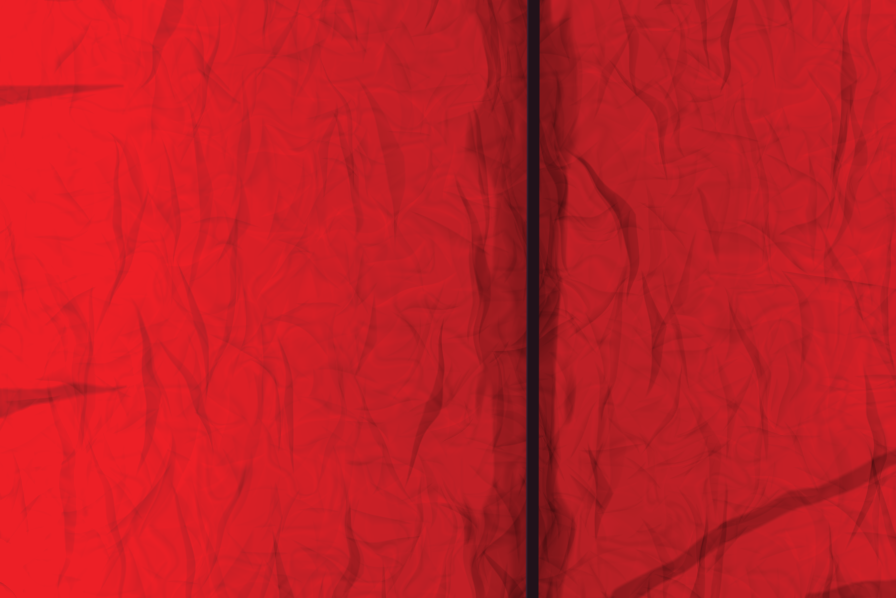
Reproduce this texture procedurally as a Shadertoy shader.

```glsl
#define SEAM_X 0.891
#define SEAM_HALF_WIDTH 0.0105
#define SEAM_COLOR vec3(0.13, 0.07, 0.1)
#define FOLD_DEPTH 0.15
#define FOLD_WIDTH 0.027
#define CRINKLE_DEPTH 0.1
#define CRINKLE_WIDTH 0.028
#define WEB_DEPTH 0.035
#define EDGE_SOFTNESS 0.0018
#define SHADOW_DEPTH 0.16

vec3 hash32(vec2 p) {
    vec3 q = fract(p.xyx * vec3(0.1031, 0.1030, 0.0973));
    q += dot(q, q.yxz + 33.33);
    return fract((q.xxy + q.yzz) * q.zyx);
}

float noise(vec2 p) {
    vec2 i = floor(p), f = fract(p);
    f = f * f * (3.0 - 2.0 * f);
    float low = mix(hash32(i).x, hash32(i + vec2(1, 0)).x, f.x);
    float high = mix(hash32(i + vec2(0, 1)).x, hash32(i + 1.0).x, f.x);
    return mix(low, high, f.y);
}

// Scattered tapered creases: one crisp edge, the other fading or flat
float creases(vec2 p, vec2 cell, float spread, float width, float flatness, float lightest, float seed) {
    vec2 id = floor(p / cell);
    float sum = 0.0;
    for (int y = -1; y <= 1; y++)
    for (int x = -1; x <= 1; x++) {
        vec2 c = id + vec2(x, y);
        vec3 place = hash32(c + seed);
        vec3 form = hash32(c + seed + 57.0);
        vec2 d = p - (c + place.xy) * cell;
        float angle = (place.z * 2.0 - 1.0) * spread;
        vec2 along = vec2(sin(angle), cos(angle));
        float reach = cell.y * mix(0.45, 0.95, form.x);
        float u = dot(d, along);
        float v = dot(d, vec2(along.y, -along.x)) * (form.y < 0.5 ? -1.0 : 1.0);
        v += (form.y - 0.5) * 0.4 * u * u / reach;
        float taper = max(1.0 - abs(u) / reach, 0.0);
        float w = width * taper * mix(0.5, 1.1, form.y) + 0.0001;
        float body = smoothstep(-EDGE_SOFTNESS, EDGE_SOFTNESS, v)
                   * (1.0 - smoothstep(w - EDGE_SOFTNESS, w + EDGE_SOFTNESS, v));
        float slope = mix(clamp(1.0 - v / w, 0.0, 1.0), 1.0, flatness);
        sum += body * slope * smoothstep(0.0, 0.25, taper) * mix(lightest, 1.0, form.z);
    }
    return sum;
}

// Shadow band from a to b, with half widths at both ends
float band(vec2 p, vec2 a, vec2 b, float startWidth, float endWidth) {
    vec2 ab = b - a;
    float t = clamp(dot(p - a, ab) / dot(ab, ab), 0.0, 1.0);
    float d = length(p - a - ab * t) - mix(startWidth, endWidth, t);
    return 1.0 - smoothstep(-0.004, 0.004, d);
}

// Light through the sheet: bright at left, dim toward the seam
float backlight(vec2 p) {
    float left = mix(0.95, 0.755, smoothstep(0.04, 0.78, p.x + 0.08 * (noise(p * 4.0) - 0.5)));
    float right = mix(0.73, 0.8, smoothstep(1.05, 1.5, p.x));
    return p.x < SEAM_X ? left : right;
}

// Ragged layers of dark material on both sides of the seam
float seamShade(vec2 p, vec2 bent) {
    float x = p.x - SEAM_X;
    float ragged = 0.07 * (noise(vec2(bent.x * 45.0, p.y * 9.0)) - 0.5);
    float outer = x < 0.0 ? smoothstep(-0.098, -0.084, x + ragged)
                          : 1.0 - smoothstep(0.04, 0.06, x + ragged);
    float inner = 1.0 - smoothstep(0.02, 0.05, abs(x) + 0.6 * ragged);
    float pleats = creases(bent, vec2(0.03, 0.1), 0.35, 0.016, 0.3, -0.5, 401.0);
    return outer * (0.12 + 0.1 * pleats) + inner * 0.09;
}

void mainImage(out vec4 fragColor, in vec2 fragCoord) {
    vec2 p = fragCoord / iResolution.y;
    float pixel = 1.0 / iResolution.y;
    vec2 warp = vec2(noise(p * 16.0), noise(p * 16.0 + 40.0)) - 0.5;
    vec2 bent = p + warp * 0.022;

    // Fine crinkles in every direction, finer in each layer
    float crinkle = 0.0, scale = 1.0;
    for (int i = 0; i < 5; i++) {
        float seed = 11.0 + 72.0 * float(i);
        crinkle += scale * creases(bent + float(i) * 3.0, vec2(0.09 * scale), 1.57,
                                   CRINKLE_WIDTH * scale, 0.1, -0.55, seed);
        scale *= 0.83;
    }

    // Thin connected wrinkle lines
    vec2 webPoint = p * 24.0 + warp * 1.6;
    float web = 1.0 - smoothstep(0.0, 0.14, abs(noise(webPoint) - 0.5));
    web -= 0.6 * (1.0 - smoothstep(0.0, 0.14, abs(noise(webPoint + 0.25) - 0.5)));

    // Long, mostly upright folds
    float folds = creases(bent, vec2(0.12, 0.2), 0.33, FOLD_WIDTH, 0.65, 0.0, 211.0)
                + 0.8 * creases(bent + 5.0, vec2(0.09, 0.14), 0.5, FOLD_WIDTH * 0.75, 0.5, -0.1, 307.0);
    folds = min(folds, 1.4) * mix(0.5, 1.0, smoothstep(0.0, 0.4, p.x));

    // Broad shadows at the left edge and the lower right
    vec2 loose = p + warp * 0.014;
    float shadow = band(loose, vec2(-0.02, 0.838), vec2(0.2, 0.855), 0.021, 0.001)
                 + band(loose, vec2(-0.02, 0.325), vec2(0.21, 0.357), 0.023, 0.001)
                 + band(loose, vec2(1.04, 0.0), vec2(1.22, 0.11), 0.018, 0.013)
                 + band(loose, vec2(1.22, 0.11), vec2(1.52, 0.245), 0.016, 0.012)
                 + band(loose, vec2(1.36, 0.0), vec2(1.52, 0.02), 0.012, 0.018);

    float red = backlight(p) + 0.04 * (noise(p * 9.0 + 20.0) - 0.5);
    red -= CRINKLE_DEPTH * crinkle + WEB_DEPTH * web + FOLD_DEPTH * folds;
    red -= SHADOW_DEPTH * min(shadow, 1.0) + seamShade(p, bent);
    red = clamp(red, 0.32, 0.93);
    vec3 color = vec3(red, min(0.17 * red, 0.122), min(0.2 * red, 0.148));

    // Seam bar with a faint cool left rim
    float side = p.x - SEAM_X - 0.002 * (p.y - 0.5);
    float bar = 1.0 - smoothstep(-pixel, pixel, abs(side) - SEAM_HALF_WIDTH);
    float rim = 1.0 - smoothstep(0.0, 0.004, side + SEAM_HALF_WIDTH);
    color = mix(color, SEAM_COLOR + rim * vec3(0.08, 0.06, 0.1), bar);

    fragColor = vec4(color, 1.0);
}
```
